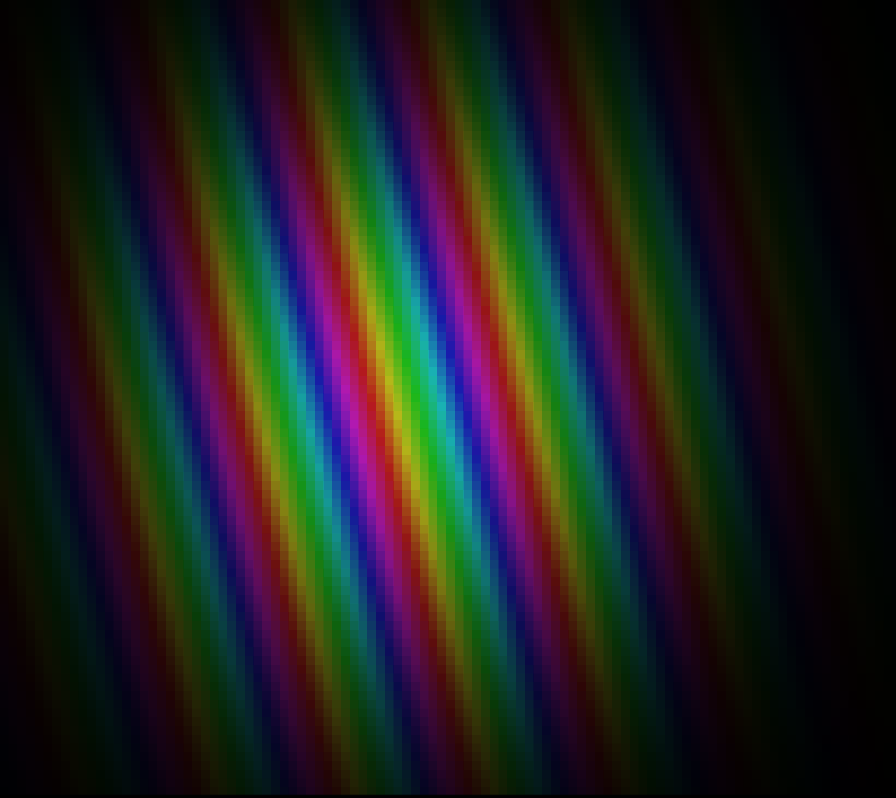
Write a WebGL 2 fragment shader that draws this background.

```glsl
#version 300 es
precision highp float;
// Slanted rainbow stripes in coarse square cells, fading to black around a central glow.

#define CELLS 91.2               // cells per canvas height
#define PERIOD 0.1725            // horizontal length of one rainbow
#define SLANT 0.255              // sideways drift per unit of descent
#define HUE_AT_CENTER 0.205
#define SATURATION 0.86
#define PEAK 0.72
#define GLOW_CENTER vec2(0.5, 0.5)
#define GLOW_SIZE vec2(0.328, 0.375)
#define BOTTOM_BORDER 0.004

uniform vec2 u_resolution;
out vec4 fragColor;

// Fully bright hue wheel: red, yellow, green, cyan, blue, magenta
vec3 hueColor(float hue) {
    vec3 ramp = abs(fract(hue + vec3(0.0, 2.0, 1.0) / 3.0) * 6.0 - 3.0);
    return clamp(ramp - 1.0, 0.0, 1.0);
}

// Snap to cell centers, with a narrow blend across each cell edge
vec2 snapToCells(vec2 p) {
    vec2 grid = p * CELLS;
    float blend = min(0.5 * CELLS / u_resolution.y, 1.0);
    vec2 edge = smoothstep(vec2(1.0 - blend), vec2(1.0), fract(grid));
    return (floor(grid) + edge + 0.5) / CELLS;
}

void main() {
    vec2 uv = gl_FragCoord.xy / u_resolution.y;

    // Cells are counted from the upper left corner
    vec2 offset = snapToCells(vec2(uv.x, 1.0 - uv.y)) - GLOW_CENTER;

    // Slanted stripes
    float hue = HUE_AT_CENTER + (offset.x - SLANT * offset.y) / PERIOD;
    vec3 color = mix(vec3(1.0), hueColor(hue), SATURATION);

    // Soft elliptical glow
    vec2 d = offset / GLOW_SIZE;
    color *= PEAK * exp(-dot(d, d));

    // Thin dark border below the last row
    float pixel = 1.0 / u_resolution.y;
    color *= smoothstep(BOTTOM_BORDER - pixel, BOTTOM_BORDER + pixel, uv.y);

    fragColor = vec4(color, 1.0);
}
```
